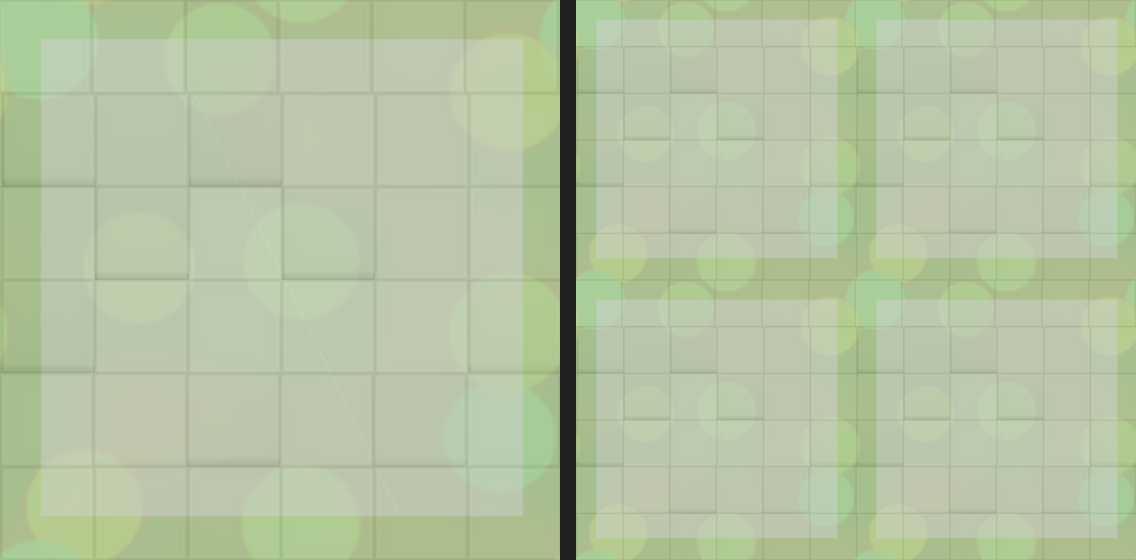
Left: one tile. Right: repeated 2 by 2.
A Shadertoy shader for this background:

```glsl
float hash(vec2 p) {
    vec3 q = fract(p.xyx * 0.1031);
    q += dot(q, q.yzx + 33.33);
    return fract((q.x + q.y) * q.z);
}

// Value noise that wraps after "period" cells
float wrapNoise(vec2 p, float period) {
    vec2 i = floor(p), f = fract(p);
    f = f * f * (3.0 - 2.0 * f);
    vec2 a = mod(i, period), b = mod(i + 1.0, period);
    return mix(mix(hash(a + 7.0), hash(vec2(b.x, a.y) + 7.0), f.x),
               mix(hash(vec2(a.x, b.y) + 7.0), hash(b + 7.0), f.x), f.y);
}

// Some tiles are sunk below their neighbours
float sunk(vec2 id) {
    return smoothstep(0.62, 0.9, hash(mod(id, 6.0) + 21.0));
}

// Soft discs of light, wrapped around the canvas
vec3 addDiscs(vec3 col, vec2 uv) {
    for (int i = 0; i < 9; i++) {
        vec2 cell = vec2(i % 3, i / 3);
        vec2 jitter = vec2(hash(cell + 3.0), hash(cell + 13.0)) - 0.5;
        vec2 center = (cell + 0.5 + 0.65 * jitter) / 3.0;
        float d = length(fract(uv - center + 0.5) - 0.5) - mix(0.098, 0.108, hash(cell + 31.0));
        float hue = hash(cell + 43.0);
        vec3 tint = mix(vec3(0.65, 0.83, 0.62), vec3(0.74, 0.82, 0.56), hue);
        col += vec3(0.03, -0.015, 0.0) * hue * exp(-pow((d - 0.004) / 0.008, 2.0));
        col = mix(col, tint, 0.75 * (1.0 - smoothstep(-0.006, 0.005, d)));
    }
    return col;
}

// Height differences, joints and bevels of the tiles
float tileShade(vec2 uv) {
    vec2 g = uv * 6.0;
    g.x += 0.05 * (hash(vec2(mod(floor(g.y), 6.0), 5.0)) - 0.5);
    vec2 id = floor(g), f = fract(g);
    float depth = sunk(id);
    float below = max(depth - sunk(id - vec2(0.0, 1.0)), 0.0);
    float left = max(depth - sunk(id - vec2(1.0, 0.0)), 0.0);
    vec2 e = min(f, 1.0 - f);
    float edge = min(e.x, e.y);
    float shade = 0.014 * (hash(mod(id, 6.0) + 57.0) - 0.5) - 0.014 * depth;
    shade += 0.012 * (f.y - 0.5) * depth;
    shade -= 0.045 * below * (1.0 - smoothstep(0.03, 0.115, f.y));
    shade -= 0.025 * left * (1.0 - smoothstep(0.01, 0.06, f.x));
    shade -= 0.045 * exp(-pow(edge / 0.017, 2.0));
    shade -= 0.012 * exp(-edge / 0.05);
    return shade + 0.013 * exp(-pow((edge - 0.042) / 0.011, 2.0));
}

void mainImage(out vec4 fragColor, in vec2 fragCoord) {
    vec2 uv = fragCoord / iResolution.xy;
    float px = 1.0 / iResolution.y;

    // Green ground with olive drifts
    float drift = smoothstep(0.35, 0.95, wrapNoise(uv * 4.0, 4.0));
    vec3 col = mix(vec3(0.655, 0.752, 0.562), vec3(0.705, 0.745, 0.56), drift);
    col = addDiscs(col, uv);

    // Pale translucent panel
    vec2 q = abs(uv - vec2(0.5035, 0.504)) - vec2(0.4305, 0.426);
    float panel = 1.0 - smoothstep(-px, px, max(q.x, q.y));
    col = mix(col, vec3(0.81, 0.82, 0.805), 0.5 * panel);

    col += tileShade(uv);

    // Faint diagonal scratch
    vec2 a = uv - vec2(0.345, 0.837), dir = vec2(0.365, -0.749);
    float t = clamp(dot(a, dir) / dot(dir, dir), 0.0, 1.0);
    col += 0.014 * panel * (1.0 - smoothstep(0.0005, 0.003, length(a - dir * t)));

    fragColor = vec4(col, 1.0);
}
```
